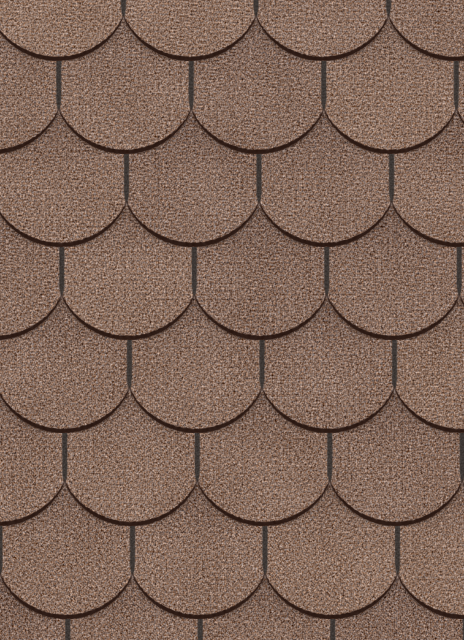
Reproduce this texture procedurally as a WebGL 1 fragment shader.

```glsl
precision highp float;

// Round-tailed roof shingles in half-offset courses, each overlapping the one below.
// One circle per tab gives the scalloped edge; straight slots part the tabs,
// and layered gradient noise makes the mineral granules. One unit is a tab width.

uniform vec2 u_resolution;

const float COURSE = 0.702;   // height of one course
const float SHIFT = 0.4887;   // sideways step per course, just under half a tab
const float RADIUS = 0.547;   // radius of the scalloped edge

float hash(vec2 p) {
  return fract(sin(dot(p, vec2(127.1, 311.7))) * 43758.545);
}

vec2 gradient(vec2 cell) {
  return 2.0 * vec2(hash(cell), hash(cell + 57.3)) - 1.0;
}

float gradientNoise(vec2 p) {
  vec2 i = floor(p), f = fract(p);
  vec2 w = f * f * f * (f * (f * 6.0 - 15.0) + 10.0);
  float a = dot(gradient(i), f);
  float b = dot(gradient(i + vec2(1, 0)), f - vec2(1, 0));
  float c = dot(gradient(i + vec2(0, 1)), f - vec2(0, 1));
  float d = dot(gradient(i + 1.0), f - 1.0);
  return mix(mix(a, b, w.x), mix(c, d, w.x), w.y);
}

// Tone of one tab: its own tint, darker and cooler toward its covered top
vec3 tabColor(vec2 p, float row, float height) {
  float id = floor(p.x - row * SHIFT);
  float tint = hash(vec2(id, row) + 3.7) - 0.5;
  vec3 color = vec3(0.535, 0.430, 0.372) + tint * vec3(0.035, 0.030, 0.022);
  return color - vec3(0.058, 0.050, 0.040) * smoothstep(0.45, 1.05, height);
}

// Coarse and fine granules with a slight drift of hue
vec3 granules(vec2 p) {
  float coarse = gradientNoise(p * 47.3);
  float fine = gradientNoise(p * 83.7 + 19.4);
  float hue = gradientNoise(p * 61.9 + 41.2);
  float patches = gradientNoise(p * 2.3) + 0.6 * gradientNoise(p * 7.1 + 8.0);
  return vec3(0.27 * coarse + 0.33 * fine + 0.045 * patches)
       + hue * vec3(0.085, 0.0, -0.075);
}

void main() {
  vec2 p = gl_FragCoord.xy / u_resolution.y * 4.83;
  float pixel = 4.83 / u_resolution.y;

  // Course and position within its tab, measured from the tab's lowest point
  float row = floor((p.y - 0.157) / COURSE);
  float x = fract(p.x - row * SHIFT) - 0.5;
  float y = p.y - 0.157 - row * COURSE;
  float rough = gradientNoise(p * 38.0);
  float inside = RADIUS - length(vec2(x, y - RADIUS)) + 0.007 * rough;

  // This course over the one below, both covered with granules
  float cover = smoothstep(-pixel, pixel, inside);
  vec3 color = mix(tabColor(p, row - 1.0, y + COURSE), tabColor(p, row, y), cover);
  color += granules(p) + 0.012 * (p.y / 4.83 - 0.5);

  // Soft shadow cast just beneath the scalloped edge
  color *= 1.0 - 0.22 * (1.0 - cover) * exp(inside * 55.0);

  // Slot between neighbouring tabs, narrowing toward the cusp
  float slotHalf = mix(0.008, 0.019, smoothstep(0.32, 0.42, y));
  float slot = smoothstep(-pixel, pixel, slotHalf - 0.5 + abs(x) + 0.004 * rough);
  slot *= smoothstep(0.31, 0.345, y);
  vec3 slotColor = vec3(0.225, 0.205, 0.195) + 0.10 * gradientNoise(p * 71.0);
  color = mix(color, slotColor, slot * 0.94);

  // Dark cut edge, thickest at the bottom of the curve
  float width = mix(0.034, 0.012, smoothstep(0.0, 0.30, y));
  float edge = cover * smoothstep(-pixel, pixel, width - inside);
  edge *= 1.0 - smoothstep(0.33, 0.37, y);
  color = mix(color, vec3(0.175, 0.105, 0.080) + 0.04 * rough, edge);

  // Pale worn granules at the cusp
  float cusp = length(vec2(0.5 - abs(x), y - 0.325));
  color += 0.16 * exp(-cusp * cusp * 3500.0);

  gl_FragColor = vec4(clamp(color, 0.0, 1.0), 1.0);
}
```
